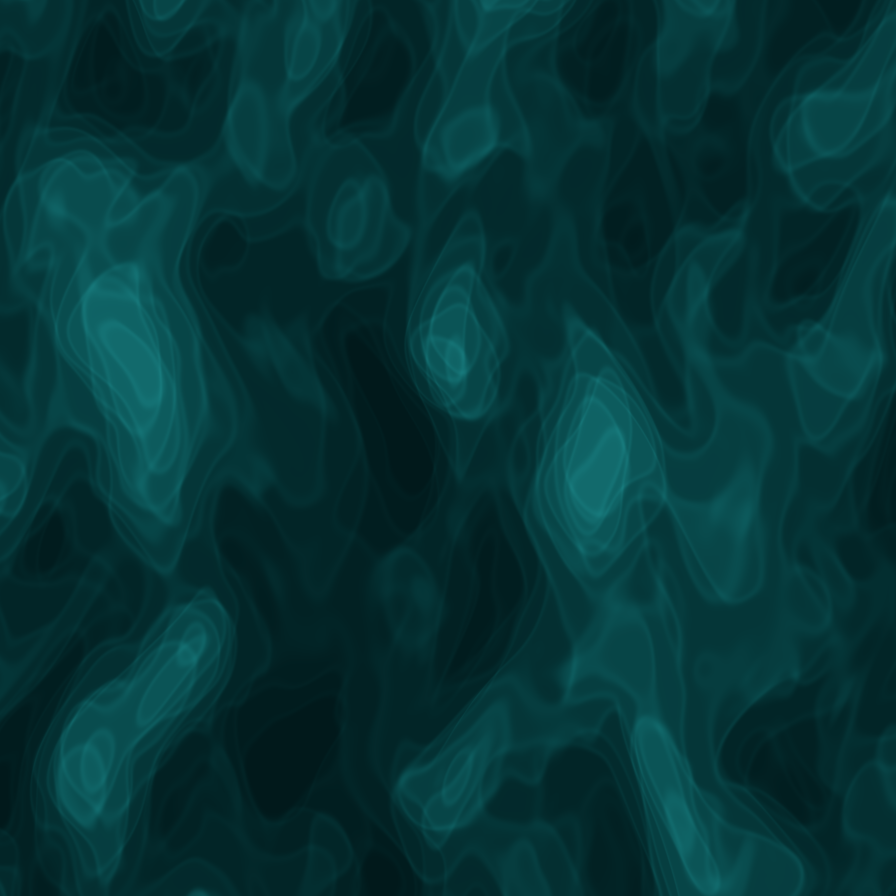
Reproduce this texture procedurally as a Shadertoy shader.

```glsl
#define BLOB_GRID vec2(11.0, 6.5)
#define LAYERS 14
#define LOW_LEVEL -0.5
#define HIGH_LEVEL 0.9
#define LINE_WIDTH 0.035
#define LINE_GAIN 1.5
#define FAINT_STEP 0.010
#define BRIGHT_STEP 0.029
#define DARKEST 0.098
#define SWAY 0.13

vec3 hash3(vec3 p) {
    p = fract(p * vec3(0.1031, 0.1030, 0.0973));
    p += dot(p, p.yxz + 33.33);
    return fract((p.xxy + p.yxx) * p.zyx);
}

// Cellular noise: one soft bump of random sign and height per cell
float bumps(vec2 p, float seed) {
    vec2 cell = floor(p);
    float sum = 0.0;
    for (int y = -1; y <= 1; y++) {
        for (int x = -1; x <= 1; x++) {
            vec2 id = cell + vec2(x, y);
            vec3 rnd = hash3(vec3(id + 57.0, seed + 11.0));
            vec2 d = p - id - rnd.xy;
            float k = max(0.0, 1.0 - dot(d, d));
            sum += (2.0 * rnd.z - 1.0) * k * k * k;
        }
    }
    return sum;
}

// Layered sines bend the blobs into irregular shapes
vec2 bend(vec2 p) {
    p += 0.22 * sin(p.yx * vec2(1.7, 1.3) + vec2(0.4, 2.1));
    p += 0.10 * sin(p.yx * vec2(4.1, 3.7) + vec2(3.0, 1.2));
    return p;
}

void mainImage(out vec4 fragColor, in vec2 fragCoord) {
    vec2 uv = fragCoord / iResolution.y;
    vec2 p = bend(uv * BLOB_GRID);
    float lanes = 0.5 * bumps(p * 0.4, 1.0);
    float glow = DARKEST;

    // Stacked translucent veils, each with a luminous wavering rim
    for (int i = 0; i < LAYERS; i++) {
        float layer = float(i);
        float level = mix(LOW_LEVEL, HIGH_LEVEL, layer / float(LAYERS - 1));
        vec2 q = p + SWAY * sin(p.yx * vec2(3.1, 2.3) + layer * vec2(2.4, 1.7));
        float height = lanes + 0.65 * bumps(q, 2.0);
        height += 0.13 * bumps(q * 2.5, 3.0 + layer);

        float above = height - level;
        float strength = mix(FAINT_STEP, BRIGHT_STEP, smoothstep(-0.4, 0.3, level));
        float veil = smoothstep(-0.06, 0.06, above);
        float rim = exp(-above * above / (LINE_WIDTH * LINE_WIDTH));
        glow += strength * (veil + LINE_GAIN * rim);
    }

    // Deep teal ramp
    vec3 teal = vec3(0.4 * glow * glow, glow, glow + 0.008);
    fragColor = vec4(clamp(teal, 0.0, 1.0), 1.0);
}
```
